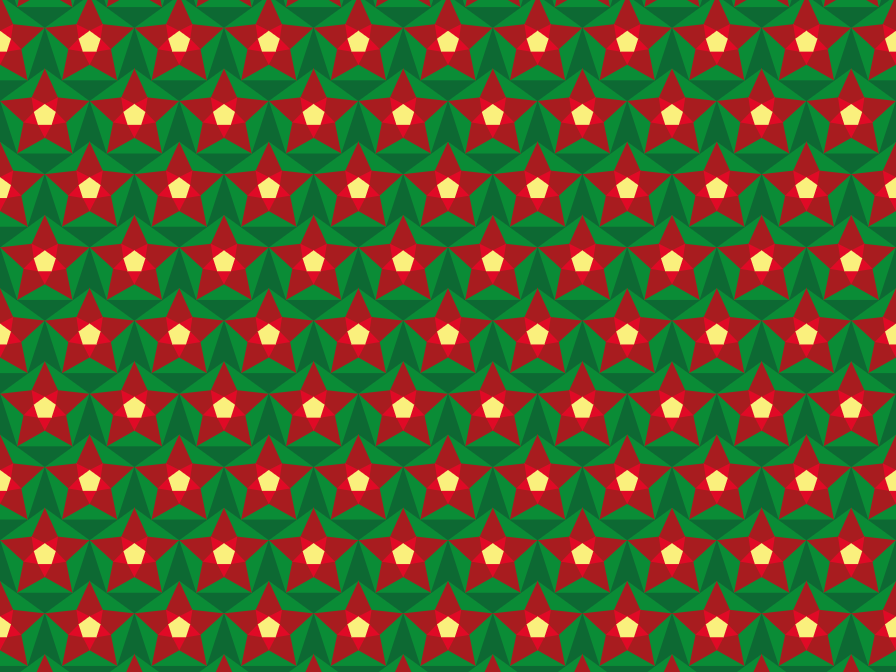
Write a Shadertoy shader that draws this pattern.

```glsl
// Staggered rows of five-pointed red flowers on two-tone green facets.
#define REPEATS_ACROSS 10.0
#define ROW_PITCH 0.817
#define FIRST_ROW 0.492
#define TIP_RADIUS 0.5245
#define NOTCH_RADIUS 0.25
#define HEART_RADIUS 0.129
#define DARK_GREEN vec3(0.05, 0.41, 0.20)
#define LIGHT_GREEN vec3(0.04, 0.55, 0.21)
#define DEEP_RED vec3(0.66, 0.11, 0.12)
#define BRIGHT_RED vec3(0.88, 0.04, 0.15)
#define YELLOW vec3(0.98, 0.94, 0.49)

const float HALF_SECTOR = radians(36.0);

// Signed edge distance of a five-pointed star with one tip straight up.
float starDistance(vec2 p, float tip, float notch) {
    float angle = mod(atan(p.x, p.y) + HALF_SECTOR, 2.0 * HALF_SECTOR) - HALF_SECTOR;
    p = length(p) * vec2(sin(abs(angle)), cos(angle));
    vec2 edge = notch * vec2(sin(HALF_SECTOR), cos(HALF_SECTOR)) - vec2(0.0, tip);
    vec2 normal = normalize(vec2(-edge.y, edge.x));
    return dot(p - vec2(0.0, tip), normal);
}

// A regular pentagon is a star whose notches lie on its straight sides.
float pentagonDistance(vec2 p, float radius) {
    return starDistance(p, radius, radius * cos(HALF_SECTOR));
}

float coverage(float distance, float pixel) {
    return clamp(0.5 - distance / pixel, 0.0, 1.0);
}

// Layers one flower, from its green pentagon up to its yellow heart.
vec3 paintFlower(vec3 color, vec2 p, float pixel) {
    color = mix(color, LIGHT_GREEN, coverage(pentagonDistance(p, TIP_RADIUS), pixel));
    color = mix(color, DEEP_RED, coverage(starDistance(p, TIP_RADIUS, NOTCH_RADIUS), pixel));
    color = mix(color, BRIGHT_RED, coverage(starDistance(-p, NOTCH_RADIUS, HEART_RADIUS), pixel));
    return mix(color, YELLOW, coverage(pentagonDistance(p, HEART_RADIUS), pixel));
}

void mainImage(out vec4 fragColor, in vec2 fragCoord) {
    float pixel = REPEATS_ACROSS / iResolution.x;
    vec2 p = fragCoord * pixel;
    float nearestRow = floor((p.y - FIRST_ROW) / ROW_PITCH + 0.5);

    // Flowers reach into the rows above and below.
    vec3 color = DARK_GREEN;
    for (int i = -1; i <= 1; i++) {
        float row = nearestRow + float(i);
        float shift = 0.5 * mod(row, 2.0);
        vec2 local = vec2(fract(p.x - shift + 0.5) - 0.5, p.y - FIRST_ROW - row * ROW_PITCH);
        color = paintFlower(color, local, pixel);
    }
    fragColor = vec4(color, 1.0);
}
```
